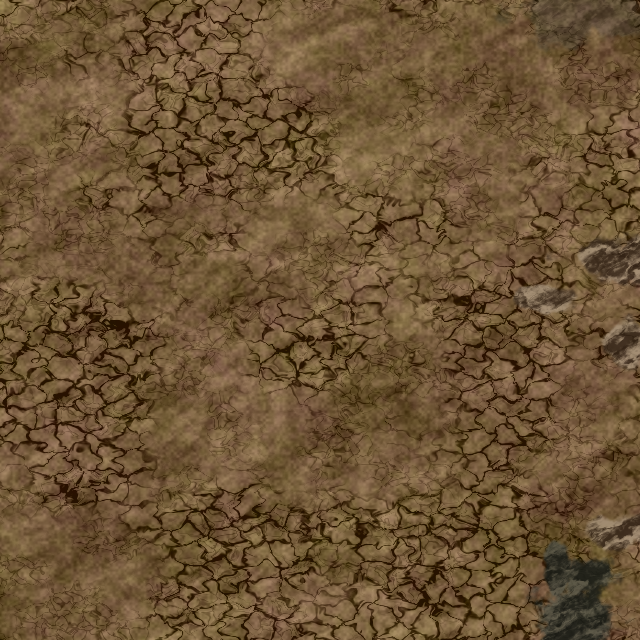
A three.js fragment shader for this texture:

```glsl
varying vec2 vUv;

const vec3 SOIL_DARK = vec3(0.29, 0.20, 0.09);
const vec3 SOIL_LIGHT = vec3(0.60, 0.49, 0.35);
const vec3 MAUVE_SHIFT = vec3(0.03, -0.02, 0.06);
const vec3 ROCK_SHADOW = vec3(0.21, 0.15, 0.10);
const vec3 ROCK_PALE = vec3(0.66, 0.58, 0.48);
const vec3 SLATE_DARK = vec3(0.10, 0.11, 0.09);
const vec3 SLATE_LIGHT = vec3(0.36, 0.35, 0.29);

const vec2 PLATE_COUNT = vec2(25.0, 34.0);
const float FINE_SCALE = 2.2;
const float CRACK_WIDTH = 0.075;
const float CRACK_DEPTH = 0.95;
const float FINE_DEPTH = 0.42;
const float SOIL_TONE = 0.57;
const float GRAIN_AMOUNT = 0.62;
const float CLUMP_AMOUNT = 0.85;
const float PATCH_AMOUNT = 0.55;
const float SLOPE = 0.35;

// Outcrops: centre, then half size
const vec4 LEDGE = vec4(0.98, 0.59, 0.10, 0.040);
const vec4 BOULDER = vec4(0.975, 0.46, 0.035, 0.060);
const vec4 PEBBLE = vec4(0.84, 0.533, 0.050, 0.026);
const vec4 LOW_STONE = vec4(0.965, 0.17, 0.055, 0.030);
const vec4 SLATE = vec4(0.91, 0.04, 0.075, 0.080);
const vec4 SLATE_PEAK = vec4(0.872, 0.10, 0.022, 0.050);
const vec4 DAMP_CORNER = vec4(0.92, 0.98, 0.13, 0.050);

float hash(vec2 p) {
  return fract(sin(dot(p, vec2(127.1, 311.7))) * 43758.5453);
}

vec2 hash2(vec2 p) {
  return vec2(hash(p), hash(p + 57.3));
}

float noise(vec2 p) {
  vec2 i = floor(p);
  vec2 f = fract(p);
  f = f * f * (3.0 - 2.0 * f);
  float low = mix(hash(i), hash(i + vec2(1.0, 0.0)), f.x);
  float high = mix(hash(i + vec2(0.0, 1.0)), hash(i + 1.0), f.x);
  return mix(low, high, f.y);
}

float fbm(vec2 p) {
  float sum = 0.0;
  float weight = 0.53;
  for (int i = 0; i < 4; i++) {
    sum += weight * noise(p);
    p = mat2(0.8, 0.6, -0.6, 0.8) * p * 2.1 + 13.7;
    weight *= 0.5;
  }
  return sum;
}

// Voronoi plates: x is the distance to the nearest border, y a plate value
vec2 plates(vec2 p) {
  vec2 cell = floor(p);
  vec2 nearest = vec2(0.0);
  vec2 nearestId = cell;
  float best = 8.0;
  for (int y = -1; y <= 1; y++) for (int x = -1; x <= 1; x++) {
    vec2 id = cell + vec2(float(x), float(y));
    vec2 toSeed = id + hash2(id) - p;
    float d = dot(toSeed, toSeed);
    if (d < best) { best = d; nearest = toSeed; nearestId = id; }
  }
  float border = 8.0;
  for (int y = -2; y <= 2; y++) for (int x = -2; x <= 2; x++) {
    vec2 id = nearestId + vec2(float(x), float(y));
    vec2 toSeed = id + hash2(id) - p;
    vec2 gap = toSeed - nearest;
    if (dot(gap, gap) > 0.0001)
      border = min(border, dot(0.5 * (toSeed + nearest), normalize(gap)));
  }
  return vec2(border, hash(nearestId + 9.1));
}

float outcrop(vec2 uv, vec4 shape) {
  float ragged = 1.5 * (fbm(uv * 28.0) - 0.5);
  return 1.0 - smoothstep(0.65, 1.0, length((uv - shape.xy) / shape.zw) + ragged);
}

void main() {
  vec2 uv = vUv;
  vec2 sloped = vec2(uv.x, uv.y - SLOPE * uv.x);

  // Broad patches, clumps and sandy grain
  float broad = fbm(sloped * vec2(5.0, 9.0) + 3.0) - 0.5;
  float clump = fbm(sloped * vec2(30.0, 46.0)) - 0.5;
  float grain = 0.6 * noise(uv * 230.0) + 0.4 * noise(uv * 120.0 + 31.0) - 0.5;

  // Jagged cracks, stronger in some patches and broken along their length
  vec2 p = uv * PLATE_COUNT;
  p += 0.55 * (vec2(noise(p * 2.3), noise(p * 2.3 + 41.0)) - 0.5);
  p += 0.20 * (vec2(noise(p * 7.0), noise(p * 7.0 + 17.0)) - 0.5);
  vec2 plate = plates(p);
  vec2 chip = plates(p * FINE_SCALE + 20.0);
  float dry = smoothstep(0.36, 0.60, fbm(uv * 6.5 + 8.0));
  float width = CRACK_WIDTH * (0.5 + noise(p * 1.7 + 5.0));
  float crack = (1.0 - smoothstep(0.15 * width, 1.3 * width, plate.x)) * dry;
  float broken = smoothstep(0.35, 0.70, noise(p * 0.8 + 70.0));
  float fine = (1.0 - smoothstep(0.01, 0.13, chip.x)) * broken;

  float tone = SOIL_TONE + PATCH_AMOUNT * broad + CLUMP_AMOUNT * clump;
  tone += GRAIN_AMOUNT * grain + 0.16 * (plate.y - 0.4) * dry;
  tone += 0.10 * (chip.y - 0.5) + 0.12 * dry * smoothstep(0.05, 0.3, plate.x);
  tone -= CRACK_DEPTH * crack + FINE_DEPTH * fine;
  vec3 color = mix(SOIL_DARK, SOIL_LIGHT, clamp(tone, -0.45, 1.2));

  // Mauve and olive drift
  float drift = fbm(uv * 14.0 + 50.0) + 0.6 * noise(uv * 85.0) - 0.8;
  color += MAUVE_SHIFT * drift;

  // Pale ridged stones and dark slate
  float ridge = fbm(sloped * vec2(24.0, 75.0) + 4.0 * clump);
  float light = smoothstep(0.28, 0.72, ridge + 0.25 * grain);
  float pale = max(max(outcrop(uv, LEDGE), outcrop(uv, BOULDER)),
                   max(outcrop(uv, PEBBLE), outcrop(uv, LOW_STONE)));
  color = mix(color, mix(ROCK_SHADOW, ROCK_PALE, light), 0.85 * pale);
  float slate = max(outcrop(uv, SLATE), outcrop(uv, SLATE_PEAK));
  slate = max(slate, 0.4 * outcrop(uv, DAMP_CORNER));
  color = mix(color, mix(SLATE_DARK, SLATE_LIGHT, light), 0.9 * slate);

  gl_FragColor = vec4(clamp(color, 0.0, 1.0), 1.0);
}
```
